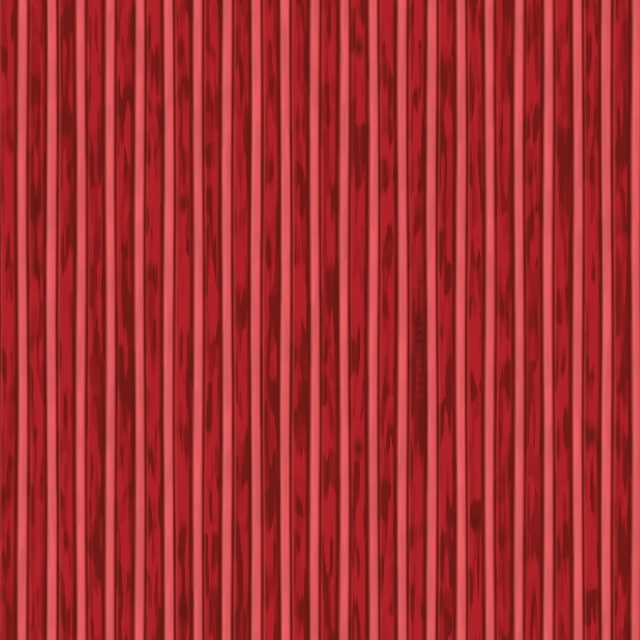
This texture is drawn by a three.js fragment shader. Its source:

```glsl
// Red-painted fluted timber: narrow vertical slats, each with a lit round bead,
// thin shadow lines and a flat grained board. One slat profile repeats across;
// stretched smooth cellular noise and layered sines add grain, knots and wear.

varying vec2 vUv;

// Layout: x values inside a slat run from 0 to 1, starting in the groove
const float SLATS = 21.91;        // repeats across the canvas
const float SLAT_OFFSET = 0.52;   // part of a slat cut off at the left
const float BEAD_X = 0.25;
const float BEAD_HALF = 0.125;
const float SHADOW_X = 0.445;
const float LIP_X = 0.515;
const float BOARD_X = 0.75;
const float SOFT = 0.045;         // edge softness

// Surface
const vec2 FINE_GRAIN = vec2(190.0, 17.0);
const vec2 BROAD_GRAIN = vec2(72.0, 24.0);
const float KNOT_ROWS = 8.0;
const float KNOT_CHANCE = 0.07;
const vec2 WORN_CENTER = vec2(0.657, 0.455);
const vec2 WORN_SIZE = vec2(0.013, 0.13);

// Paint
const vec3 RED = vec3(0.69, 0.13, 0.155);
const vec3 DEEP_RED = vec3(0.54, 0.10, 0.105);
const vec3 BROWN = vec3(0.37, 0.10, 0.065);
const vec3 DULL_ROSE = vec3(0.69, 0.25, 0.24);
const vec3 PALE_ROSE = vec3(0.85, 0.39, 0.39);
const vec3 PINK = vec3(0.90, 0.33, 0.36);

float hash(vec2 p) {
  vec3 q = fract(vec3(p.xyx) * 0.1031);
  q += dot(q, q.yzx + 33.33);
  return fract((q.x + q.y) * q.z);
}

// Blends the random tones of nearby cell points, with raised contrast
float cellTone(vec2 p) {
  vec2 cell = floor(p);
  float sum = 0.0;
  float total = 0.0;
  for (int j = -1; j <= 1; j++) {
    for (int i = -1; i <= 1; i++) {
      vec2 c = cell + vec2(float(i), float(j));
      vec2 d = c + vec2(hash(c), hash(c + 57.3)) - p;
      float weight = exp(-7.0 * dot(d, d));
      sum += weight * hash(c + 113.7);
      total += weight;
    }
  }
  return smoothstep(0.12, 0.88, sum / total);
}

// Soft vertical band, 1 at its centre
float band(float x, float center, float halfWidth) {
  return 1.0 - smoothstep(halfWidth - SOFT, halfWidth + SOFT, abs(x - center));
}

// Slow uneven shading across the whole panel
float mottle(vec2 p) {
  float a = sin(p.x * 31.0 + p.y * 19.0 + 2.0 * sin(p.y * 13.0));
  float b = sin(p.x * 67.0 - p.y * 53.0 + 2.0 * sin(p.x * 23.0));
  float c = sin(p.y * 121.0 - p.x * 88.0 + 3.0 * sin(p.y * 31.0));
  return 0.45 * a + 0.3 * b + 0.25 * c;
}

// Small upright knots, set by chance in rows on each slat's board
float knots(float x, float slat, float y) {
  float row = floor(y * KNOT_ROWS);
  vec2 id = vec2(slat, row) + 9.0;
  float present = step(1.0 - KNOT_CHANCE, hash(id * 1.7));
  float center = 0.35 + 0.3 * hash(id + 4.2);
  vec2 d = vec2(x - BOARD_X, fract(y * KNOT_ROWS) - center);
  d /= vec2(0.15, 0.10 + 0.10 * hash(id + 8.6));
  return present * exp(-dot(d, d));
}

void main() {
  // Slat coordinate with a faint waver along its length
  float waver = 0.018 * sin(vUv.y * 9.0 + vUv.x * 40.0);
  float s = vUv.x * SLATS + SLAT_OFFSET + waver - 0.04;
  float slat = floor(s);
  float x = s - slat;
  float tone = hash(vec2(slat, 3.0));
  float wear = hash(vec2(slat, 17.0));

  float fine = cellTone(vUv * FINE_GRAIN + 5.0);
  float broad = cellTone(vUv * BROAD_GRAIN + 31.0);
  float shade = mottle(vUv);

  // Board: long grain streaks, with brown showing through
  float grain = 0.55 * fine + 0.35 * broad + 0.12 * shade + 0.16 * tone;
  vec3 color = mix(DEEP_RED, RED, smoothstep(0.2, 0.8, grain));
  float fleck = smoothstep(0.52, 0.95, 1.0 - 0.6 * fine - 0.5 * broad);
  color = mix(color, BROWN, 0.55 * fleck);

  // Knots and one long worn streak with fine cross ripples
  vec2 w = (vUv - WORN_CENTER) / WORN_SIZE;
  float worn = exp(-dot(w, w)) * (0.35 + 0.65 * broad);
  float ripple = 0.5 + 0.5 * sin(vUv.y * 480.0 + 3.0 * sin(vUv.x * 170.0));
  color = mix(color, BROWN, 0.85 * knots(x, slat, vUv.y));
  color = mix(color, BROWN * 0.85, worn * (0.6 + 0.25 * ripple));

  // Groove, shadow line and thin raised lip
  color = mix(color, BROWN, band(x, 0.0, 0.075) * (0.7 + 0.25 * broad));
  color = mix(color, BROWN, band(x, 1.0, 0.045) * 0.65);
  color = mix(color, DULL_ROSE, band(x, LIP_X, 0.03) * (0.2 + 0.6 * wear));
  color = mix(color, BROWN, band(x, SHADOW_X, 0.035) * (0.75 + 0.2 * tone));

  // Bead: dull flanks around a bright face, duller towards its left
  float beadX = BEAD_X + 0.025 * (tone - 0.5);
  float faceHalf = BEAD_HALF + 0.025 * (wear - 0.5);
  vec3 face = mix(PALE_ROSE, PINK, smoothstep(-0.09, 0.07, x - beadX));
  face *= 0.97 + 0.06 * fine + 0.03 * shade;
  color = mix(color, DULL_ROSE, band(x, beadX, BEAD_HALF + 0.035) * 0.9);
  color = mix(color, face, band(x, beadX, faceHalf) * (1.0 - 0.25 * worn));

  gl_FragColor = vec4(color, 1.0);
}
```
